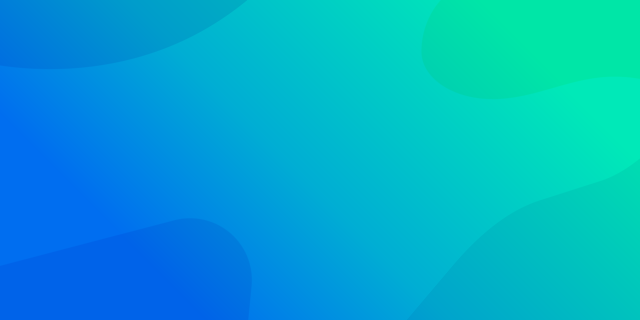
A WebGL 1 fragment shader for this background:

```glsl
precision highp float;
// Diagonal blue-to-green gradient with four soft tinted blobs at the corners.
uniform vec2 u_resolution;

// Distance to a thick segment with round ends.
float capsule(vec2 p, vec2 a, vec2 b, float radius) {
  vec2 ab = b - a;
  float t = clamp(dot(p - a, ab) / dot(ab, ab), 0.0, 1.0);
  return length(p - a - ab * t) - radius;
}

// Approximate signed distance to an ellipse at the origin.
float ellipse(vec2 p, vec2 radii) {
  float k = length(p / radii);
  return k * (k - 1.0) / max(length(p / (radii * radii)), 0.001);
}

float smoothMin(float a, float b, float k) {
  float h = clamp(0.5 + 0.5 * (b - a) / k, 0.0, 1.0);
  return mix(b, a, h) - k * h * (1.0 - h);
}

// Three-stop gradient along the rising diagonal.
vec3 backdrop(float t) {
  vec3 blue = vec3(0.0, 0.43, 0.94);
  vec3 cyan = vec3(0.0, 0.68, 0.83);
  vec3 green = vec3(0.0, 0.915, 0.72);
  vec3 lower = mix(blue, cyan, clamp((t - 0.64) / 0.76, 0.0, 1.0));
  return mix(lower, green, clamp((t - 1.4) / 1.1, 0.0, 1.0));
}

float topLeftBlob(vec2 p) {
  float s = (p.x - 0.156) * (p.x - 0.156);
  return 0.784 + 0.468 * s + 0.26 * s * s - p.y;
}

float bottomLeftBlob(vec2 p) {
  vec2 bend = vec2(0.594, 0.125);
  float arm = capsule(p, bend, vec2(-0.2, -0.083), 0.193);
  float leg = capsule(p, bend, vec2(0.575, -0.07), 0.193);
  return min(arm, leg);
}

// Rounded on the left, with a wavy lower edge on the right.
float topRightBlob(vec2 p) {
  vec2 q = p - vec2(1.536, 0.8385);
  float wave = -0.1132 - 0.0352 * cos(q.x * 8.15) - q.y;
  float cap = ellipse(q, vec2(0.219, q.y < 0.0 ? 0.148 : 0.234));
  return q.x < 0.0 ? cap : wave;
}

float bottomRightBlob(vec2 p) {
  float steep = 1.18 * (p.x - 1.271);
  float shallow = 0.409 + 0.32 * (p.x - 1.797);
  float upturn = max(p.x - 1.875, 0.0);
  return p.y - smoothMin(steep, shallow, 0.117) - 2.0 * upturn * upturn;
}

// Multiplies the colour by a tint inside a shape.
vec3 shade(vec3 color, float d, vec3 tint) {
  float edge = 0.8 / u_resolution.y;
  return color * mix(tint, vec3(1.0), smoothstep(-edge, edge, d));
}

void main() {
  vec2 p = gl_FragCoord.xy / u_resolution.y;
  vec3 color = backdrop(p.x + p.y);

  color = shade(color, topLeftBlob(p), vec3(1.0, 0.9, 0.96));
  color = shade(color, bottomLeftBlob(p), vec3(1.0, 0.9, 0.97));
  color = shade(color, topRightBlob(p), vec3(1.0, 0.985, 0.91));
  color = shade(color, bottomRightBlob(p), vec3(1.0, 0.945, 0.965));

  gl_FragColor = vec4(color, 1.0);
}
```
